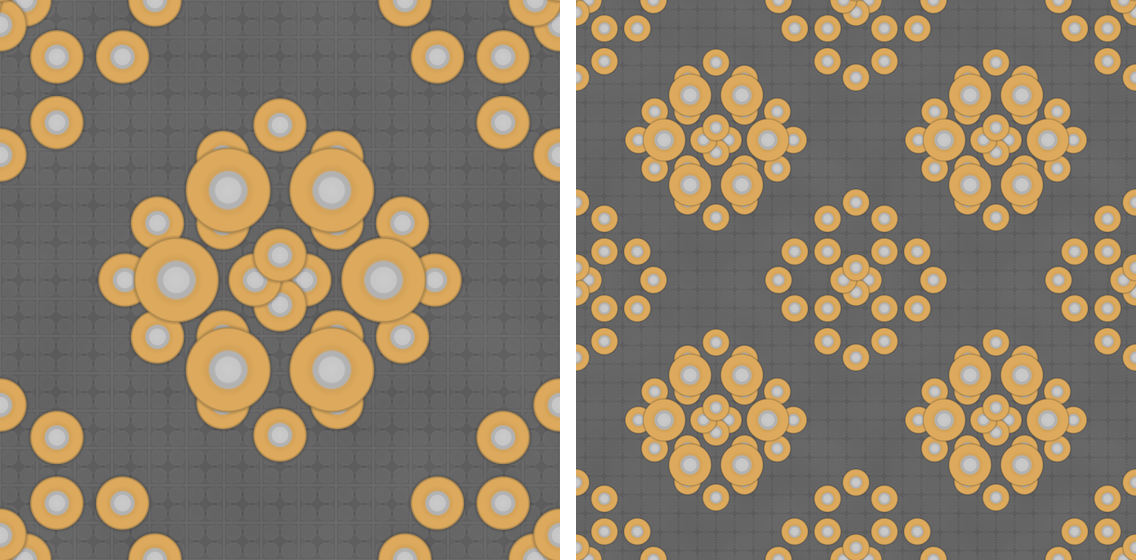
Left, the tile; right, the same tile 2 across and 2 down.
Give the GLSL for this pattern, as a three.js fragment shader.

```glsl
// Gold washers with silver hubs, set in two interlocking rosettes over a grey
// studded grid of 15 by 15 cells. Every washer is a radial profile placed by
// quarter or sixth turns; all distances wrap, so the square tiles seamlessly.
varying vec2 vUv;

const float CELLS = 15.0;
const float SMALL_RADIUS = 0.0477;
const float LARGE_RADIUS = 0.0757;
const vec3 GOLD = vec3(0.868, 0.668, 0.364);
const vec3 GOLD_RIM = vec3(0.62, 0.49, 0.29);
const vec3 SILVER_DARK = vec3(0.70);
const vec3 SILVER_LIGHT = vec3(0.78);

// Shortest offset on the repeating square
vec2 wrapOffset(vec2 d) {
  return fract(d + 0.5) - 0.5;
}

// 1 inside the radius, 0 outside, with a soft edge
float disc(float dist, float radius, float blur) {
  return 1.0 - smoothstep(radius - blur, radius + blur, dist);
}

vec2 gradientAt(vec2 node, float period) {
  node = mod(node, period);
  float h = fract(sin(dot(node, vec2(127.1, 311.7))) * 4375.85);
  return vec2(cos(6.2832 * h), sin(6.2832 * h));
}

// Gradient noise that wraps after a whole number of nodes
float gradientNoise(vec2 uv, float period) {
  vec2 p = uv * period;
  vec2 i = floor(p);
  vec2 f = fract(p);
  vec2 w = f * f * f * (f * (f * 6.0 - 15.0) + 10.0);
  vec2 e = vec2(1.0, 0.0);
  float a = dot(gradientAt(i, period), f);
  float b = dot(gradientAt(i + e.xy, period), f - e.xy);
  float c = dot(gradientAt(i + e.yx, period), f - e.yx);
  float d = dot(gradientAt(i + e.xx, period), f - e.xx);
  return mix(mix(a, b, w.x), mix(c, d, w.x), w.y);
}

// Faint stud: flat face with a slightly brighter rim
float stud(float base, vec2 offset, float radius, float tone) {
  float dist = length(offset);
  float face = tone + 0.012 * smoothstep(0.7, 0.95, dist / radius);
  return mix(base, face, disc(dist, radius, 0.025));
}

// Grey floor of studs and thin raised grid lines
vec3 studdedFloor(vec2 uv) {
  vec2 cell = fract(uv * CELLS) - 0.5;
  vec2 corner = 0.5 - abs(cell);
  float tone = 0.335;
  tone = stud(tone, corner, 0.23, 0.385);
  tone = stud(tone, vec2(abs(cell.x) - 0.5, cell.y), 0.19, 0.38);
  tone = stud(tone, vec2(cell.x, abs(cell.y) - 0.5), 0.19, 0.38);
  tone = stud(tone, cell, 0.20, 0.365);
  tone = stud(tone, abs(cell) - 0.25, 0.225, 0.398);
  float lineDist = min(corner.x, corner.y);
  tone = mix(tone, 0.36, 0.6 * disc(lineDist, 0.06, 0.02));
  tone = mix(tone, 0.415, disc(lineDist, 0.03, 0.018));
  tone += 0.025 * gradientNoise(uv, 6.0);
  return vec3(tone);
}

// One gold washer with its contact shadow and stepped silver hub
vec3 paintWasher(vec3 under, vec2 uv, vec2 centre, float radius) {
  float dist = length(wrapOffset(uv - centre));
  float t = dist / radius;
  vec3 face = GOLD * (1.0 - 0.05 * smoothstep(0.7, 0.45, t));
  face = mix(face, GOLD_RIM, 0.85 * smoothstep(radius - 0.0045, radius, dist));
  vec3 hub = mix(SILVER_DARK, SILVER_LIGHT, disc(t, 0.31, 0.03));
  hub += 0.015 * (1.0 - smoothstep(0.0, 0.25, t));
  face = mix(face, hub, disc(t, 0.455, 0.035));
  under *= mix(0.86, 1.0, smoothstep(radius, radius + 0.006, dist));
  return mix(under, face, disc(dist, radius, 0.0013));
}

// Twenty small washers with fourfold symmetry
vec3 paintRosette(vec3 color, vec2 uv, vec2 centre) {
  vec2 a = vec2(1.0, 0.0);
  for (int i = 0; i < 4; i++) {
    vec2 b = vec2(a.y, -a.x);
    color = paintWasher(color, uv, centre + 0.0443 * a, SMALL_RADIUS);
    color = paintWasher(color, uv, centre + 0.2768 * a, SMALL_RADIUS);
    color = paintWasher(color, uv, centre + 0.1016 * (a + b), SMALL_RADIUS);
    color = paintWasher(color, uv, centre + 0.2188 * a + 0.1016 * b, SMALL_RADIUS);
    color = paintWasher(color, uv, centre + 0.2188 * a - 0.1016 * b, SMALL_RADIUS);
    a = b;
  }
  return color;
}

// Six large washers at the corners of a hexagon
vec3 paintHexagon(vec3 color, vec2 uv, vec2 centre) {
  for (int i = 0; i < 6; i++) {
    float angle = radians(60.0 * float(i));
    vec2 spoke = 0.185 * vec2(cos(angle), sin(angle));
    color = paintWasher(color, uv, centre + spoke, LARGE_RADIUS);
  }
  return color;
}

void main() {
  vec3 color = studdedFloor(vUv);
  color = paintRosette(color, vUv, vec2(0.0));
  color = paintRosette(color, vUv, vec2(0.5));
  color = paintHexagon(color, vUv, vec2(0.5));
  gl_FragColor = vec4(color, 1.0);
}
```
